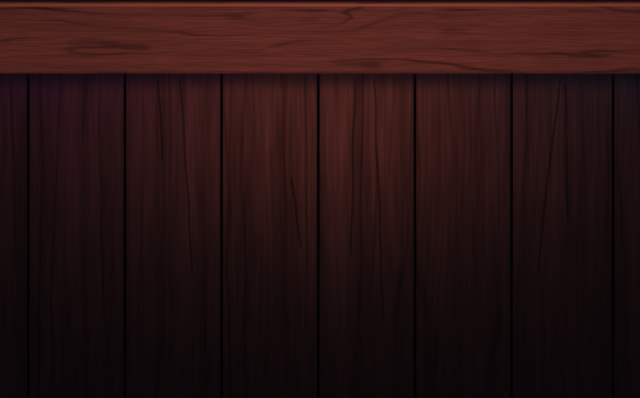
Write a Shadertoy shader that draws this texture.

```glsl
#define RAIL_BOTTOM 0.815
#define FIRST_SEAM 0.0443
#define PLANK_WIDTH 0.151
#define SEAM_HALF 0.0019
#define GLOW_CENTER 0.52
#define GLOW_SPREAD 0.34
#define GLOW_DEPTH 0.58
#define GRAIN_DARKNESS 0.30
#define RAIL_COLOR vec3(0.318, 0.142, 0.120)
#define GLOW_COLOR vec3(0.232, 0.104, 0.080)
#define SHADE_COLOR vec3(0.043, 0.023, 0.031)

vec2 gradientAt(vec2 cell) {
    float angle = 6.2832 * fract(sin(dot(cell, vec2(127.1, 311.7))) * 43758.55);
    return vec2(cos(angle), sin(angle));
}

float gradientNoise(vec2 p) {
    vec2 cell = floor(p), f = fract(p);
    vec2 u = f * f * f * (f * (f * 6.0 - 15.0) + 10.0);
    vec2 e = vec2(0.0, 1.0);
    float low = mix(dot(gradientAt(cell), f),
                    dot(gradientAt(cell + e.yx), f - e.yx), u.x);
    float high = mix(dot(gradientAt(cell + e.xy), f - e.xy),
                     dot(gradientAt(cell + e.yy), f - e.yy), u.x);
    return mix(low, high, u.y);
}

float fbm(vec2 p) {
    float sum = 0.0, amp = 1.0;
    for (int i = 0; i < 4; i++) {
        sum += amp * gradientNoise(p);
        p = p * 2.03 + 17.3;
        amp *= 0.5;
    }
    return sum;
}

float bell(float x) {
    return exp(-x * x);
}

// Thin dark contours of a growth-ring field
float ringLines(float field, float width) {
    float d = abs(fract(field) - 0.5);
    return 1.0 - smoothstep(0.0, width + fwidth(field), d);
}

// Tapered split in the wood between two points
float crack(vec2 uv, vec2 a, vec2 b, float width) {
    vec2 aspect = vec2(iResolution.x / iResolution.y, 1.0);
    vec2 p = (uv - a) * aspect, axis = (b - a) * aspect;
    p.x += 0.004 * gradientNoise(uv * vec2(3.0, 9.0));
    float t = clamp(dot(p, axis) / dot(axis, axis), 0.0, 1.0);
    float taper = width * (0.3 + 2.0 * t * (1.0 - t));
    return 1.0 - smoothstep(taper * 0.5, taper + 1.5 / iResolution.y, length(p - axis * t));
}

vec3 planks(vec2 uv) {
    float depth = (RAIL_BOTTOM - uv.y) / RAIL_BOTTOM;

    // Boards, the next to last one slightly wider
    float x = uv.x - 0.0078 * smoothstep(0.81, 0.95, uv.x);
    float board = (x - FIRST_SEAM) / PLANK_WIDTH;
    float id = floor(board), across = fract(board);

    // Warm light falling from the rail, with coloured corners
    float side = bell((uv.x - GLOW_CENTER) / GLOW_SPREAD);
    float fall = bell(depth / GLOW_DEPTH);
    vec3 color = SHADE_COLOR + GLOW_COLOR * fall * mix(0.28, 1.0, side);
    color += vec3(0.030, 0.003, 0.050) * smoothstep(0.5, 0.0, uv.x) * exp(-depth * 5.0);
    color += vec3(-0.01, 0.013, 0.040) * smoothstep(0.55, 1.0, uv.x) * exp(-depth * 6.0);

    // Vertical grain, fibres and broad streaks
    float warp = fbm(vec2(across * 2.0 + id * 17.0, uv.y * 0.9 + id * 7.0));
    float strength = smoothstep(-0.4, 0.4, gradientNoise(vec2(board * 5.0, uv.y * 1.5)));
    float fibre = gradientNoise(vec2(uv.x * 190.0, uv.y * 7.0));
    float streak = fbm(vec2(uv.x * 42.0 + id * 5.0, uv.y * 1.2));
    color *= 1.0 + 0.20 * fibre + 0.25 * streak;
    color *= 1.0 - GRAIN_DARKNESS * strength * ringLines(across * 4.0 + warp * 0.9, 0.10);

    // A few long splits
    float split = crack(uv, vec2(0.455, 0.55), vec2(0.470, 0.38), 0.0022);
    split = max(split, crack(uv, vec2(0.875, 0.80), vec2(0.840, 0.32), 0.0020));
    split = max(split, crack(uv, vec2(0.883, 0.79), vec2(0.888, 0.45), 0.0022));
    split = max(split, crack(uv, vec2(0.247, 0.80), vec2(0.254, 0.60), 0.0020));
    split = max(split, crack(uv, vec2(0.282, 0.80), vec2(0.300, 0.32), 0.0016));
    split = max(split, crack(uv, vec2(0.555, 0.80), vec2(0.548, 0.36), 0.0016));
    split = max(split, crack(uv, vec2(0.585, 0.80), vec2(0.598, 0.20), 0.0016));
    color *= 1.0 - 0.36 * split;

    // Seams with soft shading along each board edge
    float seam = min(across, 1.0 - across) * PLANK_WIDTH;
    color *= 0.88 + 0.12 * smoothstep(0.0, 0.011, seam);
    color *= mix(0.15, 1.0, smoothstep(SEAM_HALF * 0.5, SEAM_HALF + 0.8 / iResolution.x, seam));

    // Cool shadow cast by the rail
    float shadow = 1.0 - smoothstep(0.0, 0.065, depth);
    return mix(color, color * 0.42 + vec3(0.018, 0.011, 0.032), shadow);
}

vec3 rail(vec2 uv) {
    float height = (uv.y - RAIL_BOTTOM) / (1.0 - RAIL_BOTTOM);
    float light = bell((uv.x - 0.55) / 0.42);
    vec3 color = RAIL_COLOR * mix(0.93, 1.09, light);

    // Horizontal grain bending around an eye-shaped knot
    vec2 knot = (uv - vec2(0.49, 0.945)) / vec2(0.075, 0.022);
    float field = height * 4.0 + 1.4 * fbm(vec2(uv.x * 2.0, uv.y * 9.0));
    field += 1.5 * exp(-dot(knot, knot));
    float strength = smoothstep(-0.35, 0.35, gradientNoise(uv * vec2(5.0, 22.0) + 3.0));
    color *= 1.0 + 0.14 * fbm(vec2(uv.x * 4.0, uv.y * 70.0));
    color *= 1.0 + 0.14 * gradientNoise(vec2(uv.x * 25.0, uv.y * 260.0));
    color *= 1.0 - GRAIN_DARKNESS * strength * ringLines(field, 0.10);

    // Chipped groove, bright bevel and dark top edge
    float wave = 0.007 * gradientNoise(vec2(uv.x * 13.0, 2.5));
    float groove = 1.0 - smoothstep(0.001, 0.005, abs(uv.y - 0.974 - wave));
    color *= 1.0 - 0.35 * groove * smoothstep(-0.2, 0.3, gradientNoise(vec2(uv.x * 9.0, 8.3)));
    float bevel = 1.0 - smoothstep(0.001, 0.006, abs(uv.y - 0.987));
    color = mix(color, vec3(0.54, 0.26, 0.20) * mix(0.8, 1.05, light), 0.72 * bevel);
    color = mix(color, vec3(0.09, 0.04, 0.05), smoothstep(0.992, 0.998, uv.y));
    return color * mix(0.75, 1.0, smoothstep(0.0, 0.06, height));
}

void mainImage(out vec4 fragColor, in vec2 fragCoord) {
    vec2 uv = fragCoord / iResolution.xy;
    float onRail = smoothstep(-1.0, 1.0, (uv.y - RAIL_BOTTOM) * iResolution.y);
    fragColor = vec4(clamp(mix(planks(uv), rail(uv), onRail), 0.0, 1.0), 1.0);
}
```
